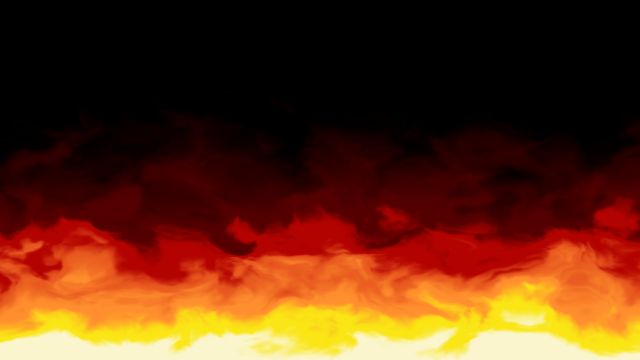
Reproduce this background procedurally as a Shadertoy shader.

```glsl
float hash(vec2 cell) {
    vec3 q = fract(cell.xyx * vec3(0.1031, 0.1030, 0.0973));
    q += dot(q, q.yzx + 33.33);
    return fract((q.x + q.y) * q.z);
}

float valueNoise(vec2 p) {
    vec2 cell = floor(p), f = fract(p);
    f = f * f * f * (f * (f * 6.0 - 15.0) + 10.0);
    float low = mix(hash(cell), hash(cell + vec2(1, 0)), f.x);
    float high = mix(hash(cell + vec2(0, 1)), hash(cell + vec2(1, 1)), f.x);
    return mix(low, high, f.y);
}

float fbm(vec2 p) {
    float sum = 0.0, weight = 0.54;
    for (int i = 0; i < 4; i++) {
        sum += weight * valueNoise(p);
        p = mat2(1.6, 1.2, -1.2, 1.6) * p + 7.3;
        weight *= 0.46;
    }
    return sum;
}

// Smooth swelling of the flame around a centre
float swell(vec2 p, vec2 centre, vec2 size) {
    vec2 d = (p - centre) / size;
    return exp(-dot(d, d));
}

// Colour by effective height: cream at the base, black at the top
vec3 fireColor(float h) {
    vec3 color = vec3(0.98, 0.96, 0.80);
    color = mix(color, vec3(0.98, 0.90, 0.08), smoothstep(0.035, 0.075, h));
    color = mix(color, vec3(1.00, 0.56, 0.18), smoothstep(0.085, 0.145, h));
    color = mix(color, vec3(0.91, 0.35, 0.12), smoothstep(0.150, 0.225, h));
    color = mix(color, vec3(0.70, 0.01, 0.00), smoothstep(0.220, 0.285, h));
    color = mix(color, vec3(0.33, 0.00, 0.00), smoothstep(0.310, 0.375, h));
    color = mix(color, vec3(0.19, 0.00, 0.00), smoothstep(0.380, 0.520, h));
    return mix(color, vec3(0.0), smoothstep(0.480, 0.670, h));
}

void mainImage(out vec4 fragColor, in vec2 fragCoord) {
    vec2 uv = fragCoord / iResolution.xy;
    vec2 p = fragCoord / iResolution.y;

    // Curling smoke, wider than tall
    vec2 q = p * vec2(8.0, 12.0);
    vec2 warp = vec2(fbm(q * 0.8 + 3.1), fbm(q * 0.8 + 21.7)) - 0.5;
    float turbulence = fbm(q + 1.8 * warp + 11.0) - 0.5;
    float h = uv.y + turbulence * mix(0.15, 0.27, smoothstep(0.0, 0.3, uv.y));

    // Broad tongues rise, darker pockets sink
    h -= 0.055 * swell(uv, vec2(0.95, 0.27), vec2(0.10, 0.10));
    h -= 0.030 * swell(uv, vec2(0.06, 0.31), vec2(0.10, 0.08));
    h -= 0.025 * swell(uv, vec2(0.56, 0.24), vec2(0.06, 0.10));
    h -= 0.025 * swell(uv, vec2(0.73, 0.37), vec2(0.07, 0.04));
    h += 0.040 * swell(uv, vec2(0.36, 0.27), vec2(0.05, 0.05));
    h += 0.035 * swell(uv, vec2(0.74, 0.26), vec2(0.08, 0.05));
    h += 0.025 * swell(uv, vec2(0.30, 0.35), vec2(0.10, 0.05));

    fragColor = vec4(fireColor(h), 1.0);
}
```
